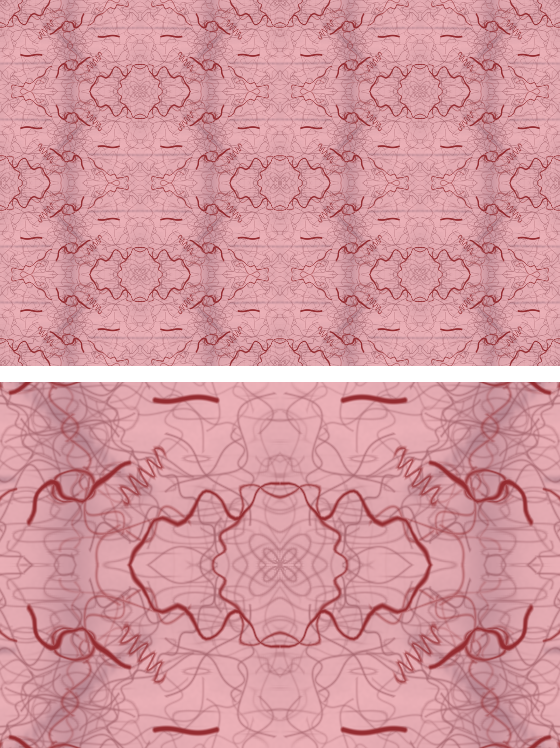
Top: the whole. Bottom: its middle third, enlarged.
This pattern is drawn by a WebGL 2 fragment shader. Its source:

```glsl
#version 300 es
precision highp float;
// Mirrored ink scribbles on pink paper: a symmetric medallion, two repeats across and
// two down, with a copy at every cell corner. Space is folded into one quadrant, and
// strokes are drawn there twice, the second time turned by half a turn.
uniform vec2 u_resolution;
out vec4 fragColor;
const vec2 REPEATS = vec2(2.0);
const vec2 QUADRANT = vec2(192.0, 125.0);   // half a cell, in pattern units
const int N = 10;                           // control points per brush curve
const float BLEED = 1.5;                    // soft edge of the ink, in pattern units
const vec3 PAPER = vec3(0.93, 0.695, 0.722);
const vec3 SHADE = vec3(0.80, 0.595, 0.63);
const vec3 SMUDGE = vec3(0.60, 0.43, 0.49);
const vec3 HAIR = vec3(0.53, 0.26, 0.30);
const vec3 INK = vec3(0.58, 0.17, 0.19);

float hash(vec2 p) {
  vec3 a = fract(p.xyx * 0.1031);
  a += dot(a, a.yzx + 33.33);
  return fract((a.x + a.y) * a.z);
}
float noise(vec2 p) {
  vec2 i = floor(p), f = fract(p);
  f = f * f * (3.0 - 2.0 * f);
  return mix(mix(hash(i), hash(i + vec2(1, 0)), f.x),
             mix(hash(i + vec2(0, 1)), hash(i + vec2(1, 1)), f.x), f.y);
}
float fbm(vec2 p) {
  return 0.65 * noise(p) + 0.35 * noise(p * 2.1 + 7.0);
}
float stroke(float d, float halfWidth, float px) {
  float soft = 0.5 * max(px, BLEED);
  return 1.0 - smoothstep(halfWidth - soft, halfWidth + soft, d);
}
float segment(vec2 p, vec2 a, vec2 b) {
  vec2 e = b - a;
  return length(p - a - e * clamp(dot(p - a, e) / dot(e, e), 0.0, 1.0));
}
// Distance to a bent sine line starting at a.
float wiggle(vec2 p, vec2 a, float angle, float len, float amp, float k, float bend) {
  vec2 dir = vec2(cos(angle), sin(angle)), r = p - a;
  float x = dot(r, dir), t = clamp(x, 0.0, len);
  float y = dot(r, vec2(-dir.y, dir.x)) - amp * sin(k * t) - bend * t * t;
  float slope = amp * k * cos(k * t) + 2.0 * bend * t;
  return length(vec2(x - t, y / sqrt(1.0 + slope * slope)));
}
// Distance to a smooth quadratic spline.
float brush(vec2 p, vec2 c[N]) {
  float d = 1e3;
  for (int i = 1; i < N - 1; i++) {
    vec2 a = 0.5 * (c[i - 1] + c[i]), b = 0.5 * (c[i] + c[i + 1]), last = a;
    for (int j = 1; j <= 4; j++) {
      float t = float(j) / 4.0;
      vec2 next = mix(mix(a, c[i], t), mix(c[i], b, t), t);
      d = min(d, segment(p, last, next));
      last = next;
    }
  }
  return d;
}
// Level lines of a field f.
float contour(float f, float px) {
  return stroke(abs(fract(f) - 0.5) * px / max(fwidth(f), 0.02), 0.3, px);
}
// Hashed pen scribbles, starting in the box from corner to corner + size.
float scribbles(vec2 q, int count, float seed, vec2 corner, vec2 size, float halfWidth, float px) {
  float clear = 1.0;
  for (int i = 0; i < count; i++) {
    vec2 n = vec2(float(i), seed);
    vec2 start = corner + size * vec2(hash(n), hash(n + 0.1));
    float k = mix(0.1, 0.7, hash(n + 0.2) * hash(n + 0.3));
    float amp = mix(0.4, 1.7, hash(n + 0.4)) / k, len = mix(20.0, 62.0, hash(n + 0.5));
    float bend = 0.02 * (hash(n + 0.6) - 0.5);
    float d = wiggle(q, start, 6.283 * hash(n + 0.7), len, amp, k, bend);
    clear *= 1.0 - mix(0.3, 0.95, hash(n + 0.8)) * stroke(d, halfWidth, px);
  }
  return 1.0 - clear;
}
// Thin lines: scribbles, fans and central petals.
float hairs(vec2 q, float px) {
  float fans = contour(5.0 * fbm(q * vec2(0.025, 0.06)), px) * smoothstep(0.3, 0.6, noise(q * 0.05 + 31.0));
  float r = length(q), petals = contour(0.12 * r + 0.7 * cos(4.0 * atan(q.y, q.x + 0.01)), px);
  float lines = scribbles(q, 52, 3.0, vec2(0), vec2(100, 125), 0.32, px);
  return 1.0 - (1.0 - lines) * (1.0 - 0.55 * fans) * (1.0 - 0.8 * petals * exp(-r * r / 1100.0));
}
// Red strokes with a slightly shaky hand and changing pressure.
float heavy(vec2 p, float px) {
  float press = 0.45 + 0.85 * noise(p * 0.1);
  float fine = 0.8 * scribbles(p, 9, 17.0, vec2(50, 0), vec2(55, 125), 0.5 * press, px);
  vec2 q = p + 3.0 * vec2(noise(p * 0.13), noise(p * 0.13 + 40.0)) - 1.5;
  float medallion = brush(q, vec2[N](vec2(-8, 38), vec2(8, 38), vec2(13, 26), vec2(20, 19), vec2(30, 34),
    vec2(38, 34), vec2(42, 17), vec2(59, 22), vec2(65, 7), vec2(76, -7)));
  float ring = brush(q, vec2[N](vec2(-5, 31), vec2(5, 31), vec2(11, 38), vec2(20, 35), vec2(15, 24),
    vec2(23, 17), vec2(30, 14), vec2(24, 7), vec2(31, 3), vec2(31, -5)));
  float column = brush(q, vec2[N](vec2(118, 18), vec2(113, 21), vec2(111, 34), vec2(104, 38), vec2(98, 31),
    vec2(91, 27), vec2(86, 34), vec2(80, 38), vec2(74, 45), vec2(66, 46)));
  float bulge = brush(q, vec2[N](vec2(17, 130), vec2(16, 118), vec2(23, 115), vec2(31, 120), vec2(35, 112),
    vec2(44, 117), vec2(48, 105), vec2(60, 104), vec2(63, 93), vec2(78, 90)));
  float loop = abs(length((q - vec2(94, 36)) * vec2(0.8, 1.1)) - 8.0);
  float dash = wiggle(p, vec2(29, 75), 0.03, 28.0, 1.2, 0.2, 0.0);
  float zigzag = wiggle(q, vec2(54, 51), -0.85, 28.0, 3.5, 1.1, 0.0);
  float ink = max(fine, max(stroke(medallion, 0.75 * press, px), stroke(column, 1.1 * press, px)));
  ink = max(ink, 0.85 * stroke(min(min(ring, loop), bulge), 0.6 * press, px));
  return max(ink, max(stroke(dash, 1.15, px), 0.85 * stroke(zigzag, 0.45, px)));
}
// Grey smears: the vertical band, a level streak and a slanted one.
float smears(vec2 q) {
  float band = 0.2 * exp(-pow((q.x - 96.0) / 13.0, 2.0)) * (0.4 + noise(q * 0.07));
  float level = 0.55 * exp(-pow(segment(q, vec2(0, 87), vec2(70, 86)) / 1.8, 2.0));
  float slant = 0.4 * exp(-pow(segment(q, vec2(62, 34), vec2(92, 58)) / 4.0, 2.0));
  return band + (0.4 + 0.6 * noise(q * vec2(0.5, 0.25))) * (level + slant);
}
void main() {
  vec2 p = gl_FragCoord.xy / u_resolution * REPEATS * 2.0 * QUADRANT;
  float px = REPEATS.x * 2.0 * QUADRANT.x / u_resolution.x;
  vec2 q = abs(mod(p + QUADRANT, 2.0 * QUADRANT) - QUADRANT);
  float tone = 0.0, smear = 0.0, clear = 1.0, ink = 0.0;
  for (int turn = 0; turn < 2; turn++) {
    tone += 0.2 * smoothstep(0.3, 0.75, fbm(q * 0.04 + 11.0)) + 0.08 * noise(q * 0.7);
    smear += smears(q);
    clear *= 1.0 - hairs(q, px);
    ink = max(ink, heavy(q, px));
    q = QUADRANT - q;
  }
  vec3 color = mix(mix(PAPER, SHADE, tone), SMUDGE, min(smear, 0.7));
  color = mix(color, HAIR, 0.64 * (1.0 - clear));
  fragColor = vec4(mix(color, INK, ink), 1.0);
}
```
